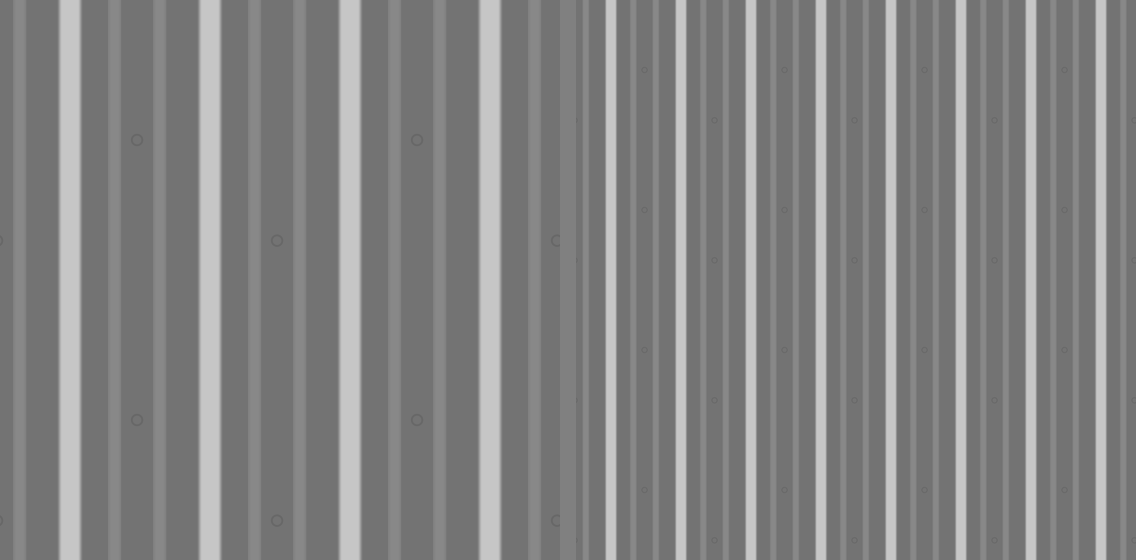
Left: one tile. Right: repeated 2 by 2.
Write a Shadertoy shader that draws this texture.

```glsl
const float PANELS = 4.0;        // ridges across the canvas
const float SCREW_ROWS = 2.0;    // screws down each seam
const vec3 SHEET = vec3(0.452);
const vec3 RIB = vec3(0.533);
const vec3 RIDGE = vec3(0.775);
const vec3 SCREW_RIM = vec3(0.405);

// Wrapped distance from x to a line repeating once per unit
float lineDistance(float x, float center) {
    return abs(fract(x - center + 0.5) - 0.5);
}

// Raised strip: 1 on its flat top, falling to 0 at its outer edge
float strip(float dist, float flatHalf, float outerHalf) {
    return 1.0 - smoothstep(flatHalf, outerHalf, dist);
}

// Low rib with a crisp step at the edge and a soft shoulder
float rib(float x, float center, float blur) {
    float dist = lineDistance(x, center);
    float body = strip(dist, 0.047 - blur, 0.047 + blur);
    return body * mix(0.65, 1.0, strip(dist, 0.022, 0.046));
}

// Offset in canvas units to the nearest screw, staggered on odd seams
vec2 screwOffset(vec2 uv, float seam) {
    float along = uv.x * PANELS - seam;
    float column = floor(along + 0.5);
    float height = mix(0.25, 0.0703, mod(column, 2.0));
    float rows = (uv.y - height) * SCREW_ROWS;
    return vec2((along - column) / PANELS,
                (fract(rows + 0.5) - 0.5) / SCREW_ROWS);
}

float ring(vec2 p, float radius, float halfWidth, float blur) {
    float dist = abs(length(p) - radius) - halfWidth;
    return 1.0 - smoothstep(-blur, blur, dist);
}

void mainImage(out vec4 fragColor, in vec2 fragCoord) {
    vec2 uv = fragCoord / iResolution.xy;
    float pixel = 1.0 / min(iResolution.x, iResolution.y);
    float x = uv.x * PANELS;
    float blur = 0.5 * pixel * PANELS;

    // Corrugated profile
    float ribs = max(rib(x, 0.141, blur), rib(x, 0.819, blur));
    float ridge = strip(lineDistance(x, 0.5), 0.056, 0.095);
    vec3 color = mix(SHEET, RIB, ribs);
    color = mix(color, RIDGE, ridge);

    // Screw rims
    float rim = ring(screwOffset(uv, 0.979), 0.0094, 0.0017, 0.7 * pixel);
    color = mix(color, SCREW_RIM, rim);

    fragColor = vec4(color, 1.0);
}
```
